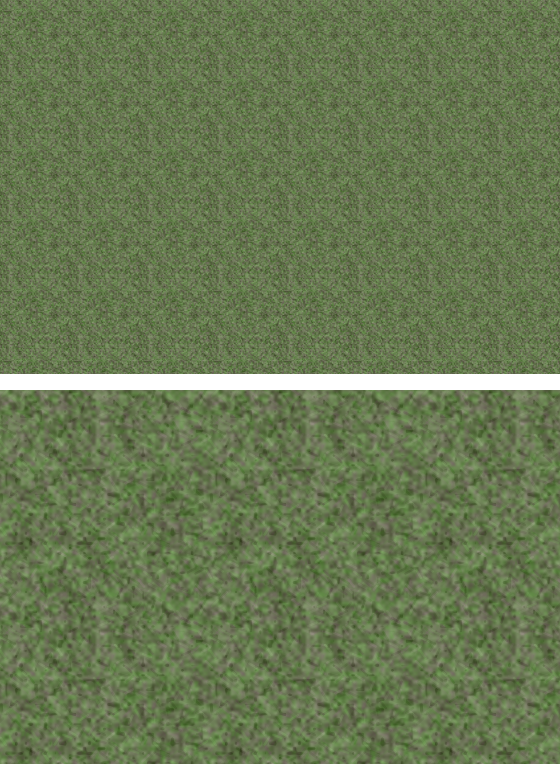
Top: the whole. Bottom: its middle third, enlarged.
A WebGL 2 fragment shader for this texture:

```glsl
#version 300 es
precision highp float;
// Short mown grass with dry flecks: a seamless square tile, eight across the canvas.
uniform vec2 u_resolution;
out vec4 fragColor;

const float TILES_ACROSS = 8.0;

// Integer hash of a lattice cell, from 0 to 1.
float hash(vec2 p, float seed) {
  uint h = uint(p.x) * 73856093u ^ uint(p.y) * 19349663u ^ uint(seed) * 83492791u;
  h = (h ^ (h >> 16)) * 2146121005u;
  h = (h ^ (h >> 15)) * 2221713035u;
  return float((h ^ (h >> 16)) & 65535u) / 65535.0;
}

// Value noise around zero that wraps after the given cells per tile.
float tileNoise(vec2 uv, vec2 cells, float seed) {
  vec2 p = uv * cells, i = floor(p), f = fract(p);
  f = f * f * (3.0 - 2.0 * f);
  vec2 a = mod(i, cells), b = mod(i + 1.0, cells);
  return mix(mix(hash(a, seed), hash(vec2(b.x, a.y), seed), f.x),
             mix(hash(vec2(a.x, b.y), seed), hash(b, seed), f.x), f.y) - 0.5;
}

// Soft round patch, measured across the tile edges.
float patchAt(vec2 uv, vec2 center, float radius) {
  vec2 d = fract(uv - center + 0.5) - 0.5;
  return exp(-dot(d, d) / (radius * radius));
}

// Crossing slanted blades; returns summed brightness and greenness offsets.
vec2 bladeLayer(vec2 uv, float cells, float seed) {
  vec2 p = uv * cells, base = floor(p), sum = vec2(0.0);
  float soft = 0.5 * cells * TILES_ACROSS / u_resolution.x;
  for (int y = -1; y <= 1; y++) {
    for (int x = -1; x <= 1; x++) {
      vec2 cell = base + vec2(x, y), id = mod(cell, cells);
      vec2 root = cell + vec2(hash(id, seed), hash(id, seed + 1.0));
      float lean = hash(id, seed + 2.0) < 0.65 ? 0.65 : -0.85;
      float angle = lean + (hash(id, seed + 3.0) - 0.5) * 0.9;
      vec2 dir = vec2(cos(angle), sin(angle)), d = p - root;
      float along = clamp(dot(d, dir), -0.55, 0.55);
      float cover = 1.0 - smoothstep(0.15 - soft, 0.15 + soft, length(d - dir * along));
      sum += cover * (vec2(hash(id, seed + 4.0), hash(id, seed + 5.0)) - 0.5);
    }
  }
  return sum;
}

void main() {
  // Tiles are counted from the top left corner.
  vec2 canvas = vec2(gl_FragCoord.x, u_resolution.y - gl_FragCoord.y) / u_resolution.x;
  vec2 uv = fract(canvas * TILES_ACROSS);
  vec2 slant = vec2(uv.x + uv.y, uv.x - uv.y);

  vec2 blades = bladeLayer(uv, 27.0, 3.0);

  // Living and dry flecks, with only faint larger clumps.
  float green = 0.5 + 0.32 * tileNoise(uv, vec2(25.0), 32.0)
              + 0.80 * tileNoise(uv, vec2(45.0), 33.0) + 0.40 * blades.y;
  green += 0.10 * patchAt(uv, vec2(0.43, 0.09), 0.11)
         - 0.14 * patchAt(uv, vec2(0.95, 0.77), 0.08)
         - 0.07 * patchAt(uv, vec2(0.19, 0.19), 0.08);
  vec3 color = mix(vec3(0.42, 0.405, 0.345), vec3(0.38, 0.535, 0.275), clamp(green, 0.0, 1.0));

  // Light on the blades, slanted streaks, fine grain and the shade between them.
  float light = 0.003 + 0.085 * blades.x
              + 0.085 * tileNoise(slant, vec2(13.0, 32.0), 42.0)
              + 0.045 * tileNoise(slant, vec2(30.0, 15.0), 45.0)
              + 0.150 * tileNoise(uv, vec2(53.0), 43.0);
  light += 0.018 * patchAt(uv, vec2(0.19, 0.19), 0.08)
         - 0.018 * patchAt(uv, vec2(0.43, 0.09), 0.10);
  light -= 0.08 * smoothstep(0.22, 0.42, tileNoise(uv, vec2(43.0), 44.0));

  fragColor = vec4(clamp(color + light, 0.0, 1.0), 1.0);
}
```
